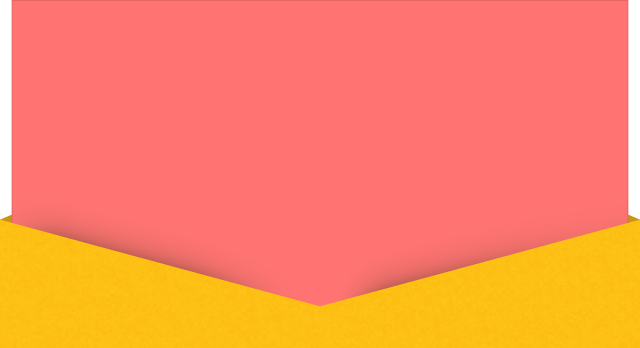
Write a WebGL 2 fragment shader that draws this background.

```glsl
#version 300 es
precision highp float;

uniform vec2 u_resolution;
out vec4 outColor;

float hash(vec2 p) {
    return fract(sin(dot(p, vec2(127.1, 311.7))) * 43758.5453);
}

float valueNoise(vec2 p) {
    vec2 cell = floor(p);
    vec2 f = fract(p);
    f = f * f * (3.0 - 2.0 * f);
    float low = mix(hash(cell), hash(cell + vec2(1.0, 0.0)), f.x);
    float high = mix(hash(cell + vec2(0.0, 1.0)), hash(cell + 1.0), f.x);
    return mix(low, high, f.y);
}

// Antialiased coverage: 1 inside, where the signed distance is negative
float fill(float dist, float pixel) {
    return clamp(0.5 - dist / pixel, 0.0, 1.0);
}

// Shadow strength along the fold, uneven as under a bent sheet
float foldShadow(float x) {
    float left = smoothstep(0.0, 0.11, x) * (1.0 - smoothstep(0.28, 0.48, x));
    float right = smoothstep(0.52, 0.61, x) * (1.0 - 0.85 * smoothstep(0.6, 0.98, x));
    return left + right;
}

void main() {
    // One unit is the canvas width
    vec2 p = gl_FragCoord.xy / u_resolution.x;
    float pixel = 1.0 / u_resolution.x;
    float top = u_resolution.y / u_resolution.x;
    float side = abs(p.x - 0.5);

    // Back flap corners behind the card
    vec3 color = vec3(1.0);
    float flap = p.y - 0.2005 - 0.43 * (0.5 - side);
    color = mix(color, vec3(0.80, 0.58, 0.07), fill(flap, pixel));

    // Card with thin darker borders and a soft shadow above the fold
    float fold = (p.y - 0.0651 - 0.2708 * side) * 0.9653;
    float cardEdge = side - 0.4818;
    vec3 card = vec3(1.0, 0.455, 0.447);
    float falloff = exp(-max(fold, 0.0) / 0.017) * (1.0 - smoothstep(0.03, 0.075, fold));
    card = mix(card, vec3(0.66, 0.34, 0.29), 0.72 * falloff * foldShadow(p.x));
    float border = max(cardEdge, p.y - top);
    card *= 1.0 - 0.12 * fill(-border - 0.0014, pixel);
    color = mix(color, card, fill(cardEdge, pixel));

    // Grainy paper pocket in front
    float grain = 0.6 * valueNoise(p * 380.0) + 0.4 * valueNoise(p * 170.0 + 31.0) - 0.5;
    vec3 paper = vec3(0.992, 0.752, 0.08) + grain * vec3(0.015, 0.045, 0.05);
    color = mix(color, paper, fill(fold, pixel));

    outColor = vec4(color, 1.0);
}
```
